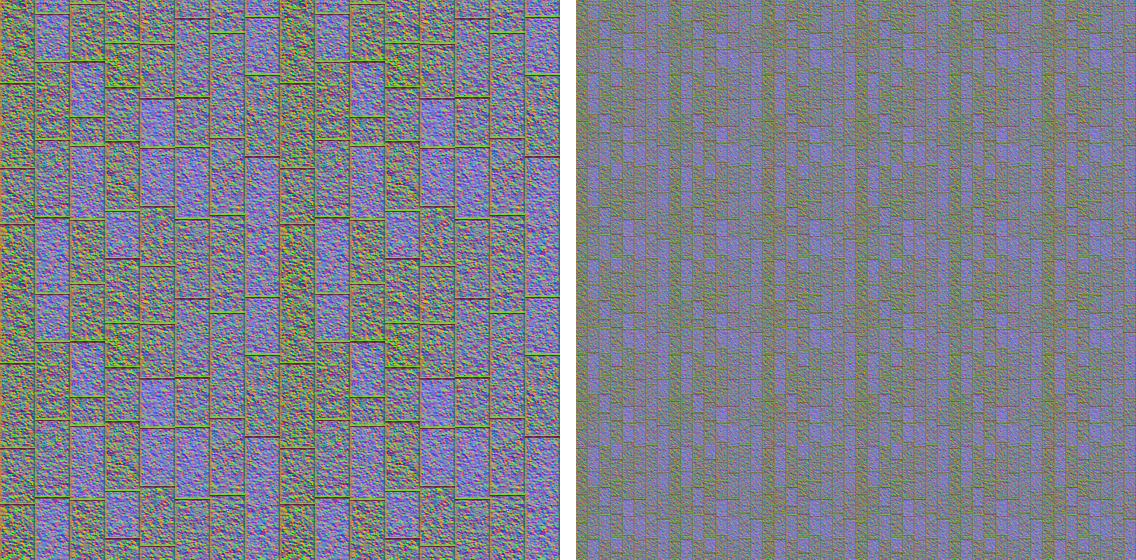
Left, the tile; right, the same tile 3 across and 3 down.
A three.js fragment shader for this texture map:

```glsl
// Tangent-space relief of rough stone planks: sixteen columns of staggered blocks,
// made of a patch of eight columns laid two by two. Wrapped cellular bumps give
// the grain slopes; each block has its own roughness and grooved, worn edges.
varying vec2 vUv;

float hash(vec2 c) {
  return fract(sin(dot(c, vec2(12.99, 78.23))) * 43758.5);
}

// Slope of randomly raised and sunken round bumps, one per wrapped cell.
vec2 bumpSlope(vec2 p, vec2 cells) {
  vec2 q = p * cells;
  vec2 home = floor(q);
  vec2 slope = vec2(0.0);
  for (int j = -1; j <= 1; j++) {
    for (int i = -1; i <= 1; i++) {
      vec2 cell = home + vec2(float(i), float(j));
      vec2 id = mod(cell, cells);
      vec2 centre = cell + vec2(hash(id), hash(id + 17.3));
      vec2 d = q - centre;
      slope += (hash(id + 41.7) * 2.0 - 1.0) * 10.0 * d * exp(-5.0 * dot(d, d));
    }
  }
  return slope;
}

// Uneven joint height; the index wraps with the number of blocks.
float joint(float i, float count, float column) {
  return i + 0.6 * (hash(vec2(mod(i, count) + 3.0, column + 8.0)) - 0.5);
}

// Soft band along one block edge.
float edgeBand(float d, float width) {
  return 1.0 - smoothstep(0.4 * width, width, d);
}

void main() {
  vec2 p = fract(vUv * 2.0);

  // Column and its three to five blocks
  float column = floor(p.x * 8.0);
  float count = floor(4.6 + 1.3 * cos((column - 3.0) * 0.7854));
  float v = fract(p.y + hash(vec2(column, 5.0))) * count;
  float i = floor(v);
  if (v < joint(i, count, column)) i -= 1.0;
  else if (v >= joint(i + 1.0, count, column)) i += 1.0;
  float below = (v - joint(i, count, column)) / count;
  float above = (joint(i + 1.0, count, column) - v) / count;
  float left = p.x - column / 8.0;
  float right = 0.125 - left;
  vec2 block = vec2(column, mod(i, count));

  // Grain: fine pits, broader dents and a few elongated chisel marks
  float rough = hash(block + 2.6);
  vec2 turn = 6.28318 * p;
  float patches = sin(turn.x * 5.0 + 2.0 * sin(turn.y * 4.0))
                * sin(turn.y * 9.0 + 2.0 * sin(turn.x * 3.0));
  vec2 slope = bumpSlope(p, vec2(122.0, 132.0));
  slope += 0.35 * bumpSlope(p, vec2(47.0, 43.0));
  slope += 0.35 * bumpSlope(p, vec2(52.0, 110.0));
  slope *= mix(0.46, 0.74, rough) * (1.0 + 0.2 * patches);
  vec2 tilt = 0.5 * slope / sqrt(1.0 + dot(slope, slope));

  // Steep faces lose blue, gentle blocks keep more of it
  float blue = mix(0.78, 0.52, rough) - 0.04 * patches;
  blue -= dot(tilt, vec2(0.55, 0.42)) + 1.1 * dot(tilt, tilt);
  vec3 color = vec3(0.51 - 0.03 * rough + tilt.x, 0.49 + 0.02 * rough + tilt.y, blue);

  // Groove walls, worn unevenly along their length
  float wear = 0.85 + 0.15 * sin(turn.y * 23.0 + column * 2.0 + 2.0 * sin(turn.y * 11.0));
  float strength = wear * mix(0.55, 1.0, hash(vec2(column, 31.0)));
  float nextStrength = wear * mix(0.7, 1.0, hash(vec2(mod(column + 1.0, 8.0), 31.0)));
  color = mix(color, vec3(0.82, 0.52, 0.22), edgeBand(left, 0.009) * strength);
  color = mix(color, vec3(0.14, 0.42, 0.32), edgeBand(right, 0.0075) * nextStrength);
  float chip = 0.85 + 0.15 * sin(turn.x * 29.0 + i * 3.0);
  color = mix(color, vec3(0.48, 0.84, 0.14), edgeBand(below, 0.0075) * chip);
  color = mix(color, vec3(0.38, 0.10, 0.22), edgeBand(above, 0.0075) * chip);

  gl_FragColor = vec4(clamp(color, 0.0, 1.0), 1.0);
}
```
